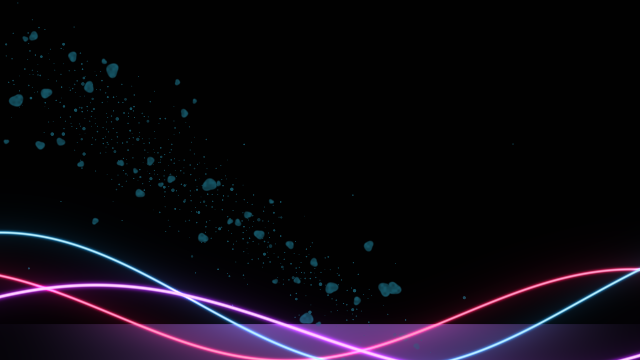
This background is drawn by a Shadertoy shader. Its source:

```glsl
// Three neon waves over a glowing violet floor, with a diagonal drift of teal dust on black.

const float PI = 3.14159265;
const float FLOOR_TOP = 0.0995;
const vec3 TEAL = vec3(0.09, 0.36, 0.43);

vec2 hash2(vec2 p) {
    vec3 q = fract(vec3(p.xyx) * vec3(0.1031, 0.1030, 0.0973));
    q += dot(q, q.yzx + 33.33);
    return fract((q.xx + q.yz) * q.zy);
}

float noise(vec2 p) {
    vec2 i = floor(p), f = fract(p);
    f = f * f * (3.0 - 2.0 * f);
    float low = mix(hash2(i).x, hash2(i + vec2(1, 0)).x, f.x);
    float high = mix(hash2(i + vec2(0, 1)).x, hash2(i + vec2(1, 1)).x, f.x);
    return mix(low, high, f.y);
}

// Height of the dust drift's centre line
float driftHeight(float x) {
    return 0.861 - 0.72 * x;
}

float dustDensity(vec2 p) {
    float width = mix(0.1, 0.055, smoothstep(0.3, 1.1, p.x));
    float across = 0.81 * (p.y - driftHeight(p.x)) / width;
    float along = smoothstep(-0.15, 0.35, p.x) * (1.0 - smoothstep(0.75, 1.25, p.x));
    return along * exp(-across * across);
}

// One jittered speck per grid cell, kept according to the local density
float dustLayer(vec2 p, float cell, float amount, float seed, float blur) {
    vec2 id = floor(p / cell);
    vec2 jitter = hash2(id + seed);
    vec2 pick = hash2(id + seed + 71.0);
    vec2 centre = (id + 0.18 + 0.64 * jitter) * cell;
    float radius = cell * mix(0.06, 0.16, pick.y);
    float speck = 1.0 - smoothstep(radius - 0.5 * blur, radius + 0.5 * blur, length(p - centre));
    return speck * step(pick.x, amount * dustDensity(centre)) * mix(0.55, 1.0, jitter.x);
}

// Larger uneven flakes, spread wider around the drift
float flakes(vec2 p, float blur) {
    float cover = 0.0;
    for (int i = 0; i < 46; i++) {
        vec2 a = hash2(vec2(float(i) * 3.7 + 5.0, 19.0));
        vec2 b = hash2(vec2(float(i) * 5.3 + 2.0, 47.0));
        float x = 1.16 * (float(i) + a.x) / 46.0;
        vec2 centre = vec2(x, driftHeight(x) + 0.34 * (a.y + b.x - 1.0));
        float radius = 0.006 + 0.014 * b.y * b.y;
        vec2 q = p - centre;
        float angle = atan(q.y, q.x);
        float wobble = 1.0 + 0.12 * sin(2.0 * angle + 6.0 * a.y) + 0.09 * sin(3.0 * angle + 9.0 * b.x);
        float edge = length(q) - radius * wobble;
        cover = max(cover, 1.0 - smoothstep(-blur, blur, edge));
    }
    return cover * mix(0.7, 1.05, noise(p * 130.0));
}

// Approximate distance to a cosine wave with a crest at crestX
float waveDistance(vec2 p, float middle, float height, float crestX, float halfPeriod) {
    float k = PI / halfPeriod;
    float phase = k * (p.x - crestX);
    float slope = height * k * sin(phase);
    return abs(p.y - middle - height * cos(phase)) / sqrt(1.0 + slope * slope);
}

// Adds a halo, then lays the bright core over it
vec3 neon(vec3 base, float d, float radius, vec3 halo, vec3 core, float blur) {
    float near = exp(-d * d / (5.0 * radius * radius));
    float far = 0.17 * exp(-d / 0.035);
    vec3 lit = base + halo * (0.75 * near + far);
    return mix(lit, core, 1.0 - smoothstep(radius - blur, radius + blur, d));
}

vec3 floorColor(vec2 p, float aspect) {
    float u = p.x / aspect;
    float spread = smoothstep(-0.02, 0.42, u) * (1.0 - smoothstep(0.62, 1.04, u));
    float lift = mix(0.72, 1.0, smoothstep(0.0, FLOOR_TOP, p.y));
    return vec3(0.02, 0.015, 0.035) + vec3(0.33, 0.21, 0.45) * spread * lift;
}

void mainImage(out vec4 fragColor, in vec2 fragCoord) {
    vec2 p = fragCoord / iResolution.y;
    float aspect = iResolution.x / iResolution.y;
    float pixel = 1.0 / iResolution.y;

    // Floor
    float floorMask = 1.0 - smoothstep(FLOOR_TOP - 0.5 * pixel, FLOOR_TOP + 0.5 * pixel, p.y);
    vec3 color = mix(vec3(0.002, 0.002, 0.004), floorColor(p, aspect), floorMask);

    // Dust
    float dust = dustLayer(p, 0.0145, 0.62, 3.0, pixel);
    dust = max(dust, dustLayer(p, 0.031, 0.45, 29.0, pixel));
    dust = max(dust, flakes(p, pixel));
    color = mix(color, TEAL, dust * mix(0.9, 0.45, floorMask));

    // Waves
    float red = waveDistance(p, 0.125, 0.127, 1.759, 0.961);
    float cyan = waveDistance(p, 0.164, 0.190, 0.0, 1.076);
    float violet = waveDistance(p, 0.081, 0.127, 0.266, 1.146);
    color = neon(color, red, 0.0026, vec3(0.95, 0.06, 0.32), vec3(1.0, 0.62, 0.78), pixel);
    color = neon(color, cyan, 0.0026, vec3(0.05, 0.5, 0.75), vec3(0.74, 0.95, 1.0), pixel);
    color = neon(color, violet, 0.0038, vec3(0.66, 0.1, 0.9), vec3(1.0, 0.82, 1.0), pixel);

    fragColor = vec4(clamp(color, 0.0, 1.0), 1.0);
}
```
